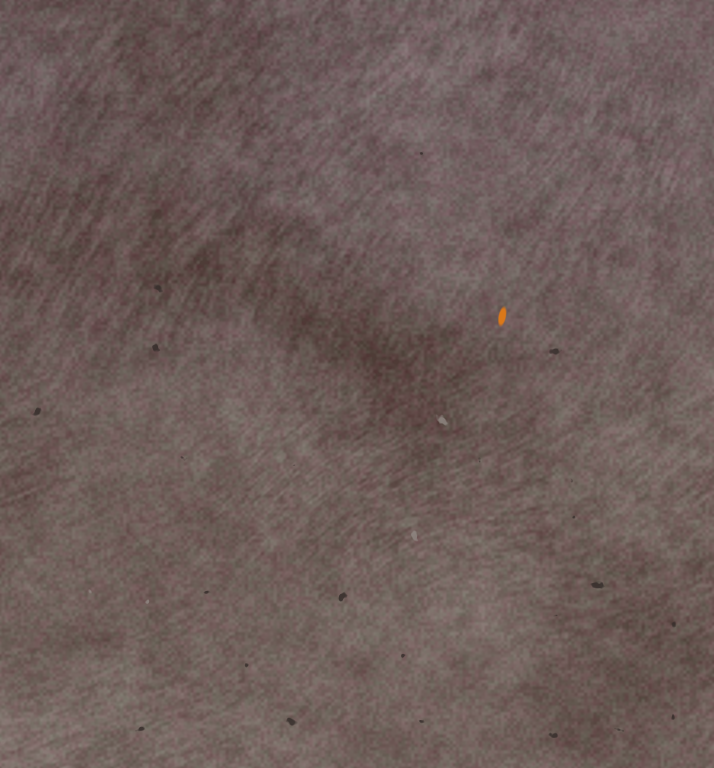
A WebGL 1 fragment shader for this texture:

```glsl
precision highp float;

// Weathered, brown-grey hide: soft cloudy stains lie under fine brushed fibres.
// Layered value noise gives stains, fibres and tinted grain; a jittered grid
// scatters tiny dark and pale specks, and one small orange fleck is added.

uniform vec2 u_resolution;

const vec3 STAIN_BROWN = vec3(0.345, 0.274, 0.252);
const vec3 PALE_TAUPE = vec3(0.492, 0.432, 0.411);
const vec3 COOL_SHIFT = vec3(-0.004, -0.008, 0.016);
const vec3 RED_GREEN_SHIFT = vec3(0.020, -0.038, -0.008);
const vec3 SPECK_DARK = vec3(0.20, 0.17, 0.16);
const vec3 SPECK_PALE = vec3(0.57, 0.54, 0.52);
const vec3 FLECK_ORANGE = vec3(0.86, 0.47, 0.10);

float hash(vec2 cell) {
  vec3 q = fract(cell.xyx * 0.1031);
  q += dot(q, q.yzx + 33.33);
  return fract((q.x + q.y) * q.z);
}

float noise(vec2 p) {
  vec2 i = floor(p);
  vec2 f = fract(p);
  f = f * f * (3.0 - 2.0 * f);
  float low = mix(hash(i), hash(i + vec2(1.0, 0.0)), f.x);
  float high = mix(hash(i + vec2(0.0, 1.0)), hash(i + 1.0), f.x);
  return mix(low, high, f.y);
}

mat2 rotation(float angle) {
  float c = cos(angle);
  float s = sin(angle);
  return mat2(c, -s, s, c);
}

float fbm(vec2 p) {
  float sum = 0.0;
  float weight = 0.5;
  mat2 turn = rotation(0.65);
  for (int i = 0; i < 5; i++) {
    sum += weight * noise(p);
    p = turn * p * 2.03 + 17.3;
    weight *= 0.5;
  }
  return sum / 0.97;
}

// Soft elliptical patch, 1 at its centre.
float patchMask(vec2 p, vec2 centre, vec2 radius, float angle) {
  vec2 d = rotation(angle) * (p - centre) / radius;
  return exp(-dot(d, d));
}

// Fine short strands along one direction, bent by a slow warp.
float fibres(vec2 p, float angle, float density) {
  vec2 bend = vec2(noise(p * 3.1 + 5.0), noise(p * 3.1 + 41.0)) - 0.5;
  vec2 q = rotation(angle) * (p + 0.14 * bend);
  return noise(q * vec2(0.3, 1.0) * density + 60.0) - 0.5;
}

// x: coverage of a scattered speck, y: its random kind.
vec2 specks(vec2 p, float cellSize, float chance, float blur) {
  vec2 cell = floor(p / cellSize);
  vec2 jitter = vec2(hash(cell + 11.0), hash(cell + 29.0));
  vec2 d = p - (cell + 0.15 + 0.7 * jitter) * cellSize;
  d = rotation(6.28 * jitter.x) * d * vec2(0.75, 1.25);
  float radius = mix(0.0015, 0.0055, pow(hash(cell + 53.0), 2.0));
  float edge = length(d) + 0.004 * (noise(p * 250.0) - 0.5);
  float present = step(hash(cell + 71.0), chance);
  return vec2(present * (1.0 - smoothstep(radius - blur, radius + blur, edge)),
              hash(cell + 97.0));
}

void main() {
  vec2 p = gl_FragCoord.xy / u_resolution.y;
  float blur = max(0.0016, 1.0 / u_resolution.y);

  // Cloudy stains: a diagonal dark band, a warm corner and random mottling.
  vec2 warped = p + 0.12 * (vec2(fbm(p * 6.0), fbm(p * 6.0 + 30.0)) - 0.5);
  float band = patchMask(warped, vec2(0.34, 0.61), vec2(0.27, 0.07), -0.46);
  float core = patchMask(warped, vec2(0.53, 0.51), vec2(0.10, 0.085), 0.0);
  float corner = patchMask(warped, vec2(0.82, 0.12), vec2(0.14, 0.12), 0.3);
  float tone = 0.60 + 0.85 * (fbm(warped * 4.5 + 8.0) - 0.5);
  tone -= 0.34 * band + 0.44 * core + 0.32 * corner;
  tone += 0.13 * (1.0 - smoothstep(0.1, 0.5, p.y));
  tone -= 0.10 * smoothstep(0.75, 1.0, p.y) * (1.0 - smoothstep(0.3, 0.8, p.x));
  float stain = 1.0 - smoothstep(0.1, 0.6, tone);
  tone += 0.62 * (fbm(p * 30.0) - 0.5);

  // Brushed fibres, steeper towards the top, and fine grain.
  float steep = fibres(p, 1.0, 165.0);
  float shallow = fibres(p + 3.0, 0.5, 185.0);
  float strand = mix(shallow, steep, smoothstep(0.35, 0.65, p.y));
  float strength = mix(0.20, 0.55, smoothstep(0.3, 0.7, noise(p * 5.0 + 20.0)));
  tone += strength * strand + 0.48 * (noise(p * 240.0) - 0.5);

  // Cool haze above, kept off the warm stains, then red and green grain.
  vec3 colour = mix(STAIN_BROWN, PALE_TAUPE, clamp(tone, -0.25, 1.3));
  colour += COOL_SHIFT * smoothstep(0.3, 0.9, p.y) * (1.0 - 0.8 * stain);
  float tint = noise(p * 190.0 + 90.0) + 0.5 * noise(p * 55.0 + 70.0) - 0.75;
  colour += RED_GREEN_SHIFT * tint;

  // Sparse specks, more frequent low down.
  vec2 speck = specks(p, 0.085, mix(0.30, 0.07, smoothstep(0.2, 0.7, p.y)), blur);
  vec3 speckColour = mix(SPECK_DARK, SPECK_PALE, step(0.92, speck.y));
  colour = mix(colour, speckColour, 0.8 * speck.x);

  // Orange fleck.
  vec2 fleck = rotation(-0.2) * (p - vec2(0.654, 0.588));
  float fleckEdge = length(fleck * vec2(2.6, 1.0)) - 0.012;
  colour = mix(colour, FLECK_ORANGE, 1.0 - smoothstep(-2.0 * blur, 2.0 * blur, fleckEdge));

  gl_FragColor = vec4(colour, 1.0);
}
```
